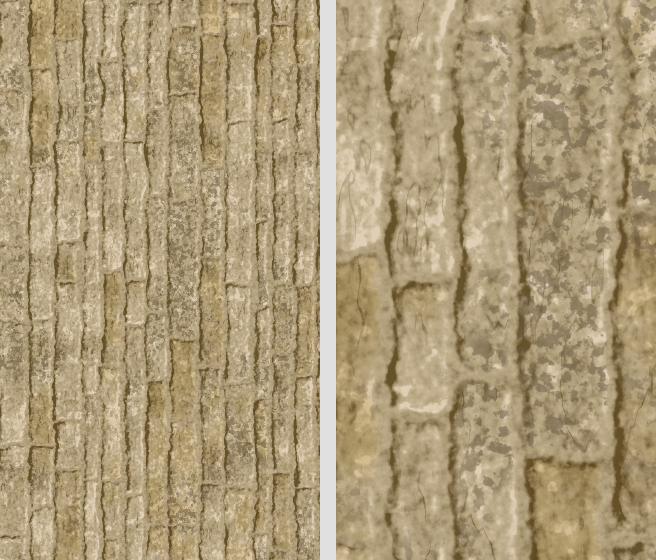
Left, the full canvas; right, a detail of the centre.
This texture is drawn by a Shadertoy shader. Its source:

```glsl
// Weathered wall of long upright stones in uneven columns with sandy mortar.
// Jittered cells give the stones, a relief built from noise is lit from the
// lower right, and the resulting tone is coloured through a sandstone ramp.

#define COLUMNS 13.0        // stone columns across the canvas
#define STONE_LENGTH 0.30   // mean stone length, in canvas widths
#define JITTER 0.66         // irregularity of the joints
#define JOINT 0.0110        // largest half width of the upright joints
#define CORNER 0.010        // rounding of the stone edges
#define WOBBLE 0.015        // waviness of the stone outlines
#define ROUGHNESS 0.70      // relief of the stone faces
#define SHADOW 0.58         // strength of the dark edge lines
#define LICHEN 0.55         // strength of the dark growth
#define BRIGHTNESS 0.60     // mean tone

const vec3 DEEP  = vec3(0.40, 0.32, 0.16);
const vec3 UMBER = vec3(0.56, 0.48, 0.34);
const vec3 SAND  = vec3(0.69, 0.62, 0.48);
const vec3 BUFF  = vec3(0.76, 0.69, 0.56);
const vec3 CREAM = vec3(0.88, 0.81, 0.71);

float hash(vec2 p) {
    vec3 q = fract(vec3(p.xyx) * 0.1031);
    q += dot(q, q.yzx + 33.33);
    return fract((q.x + q.y) * q.z);
}

float noise(vec2 p) {
    vec2 i = floor(p), f = fract(p);
    f = f * f * (3.0 - 2.0 * f);
    return mix(mix(hash(i), hash(i + vec2(1, 0)), f.x),
               mix(hash(i + vec2(0, 1)), hash(i + 1.0), f.x), f.y);
}

float fbm(vec2 p) {
    float sum = 0.0, amp = 0.5;
    for (int i = 0; i < 4; i++) {
        sum += amp * noise(p);
        p = mat2(1.6, 1.2, -1.2, 1.6) * p + 17.3;
        amp *= 0.55;
    }
    return sum / 1.01;
}

// Jittered 1D cells: start, end and index of the cell around t
float joint(float i, float seed) {
    return i + JITTER * (hash(vec2(i, seed) + 50.0) - 0.5);
}

vec3 span(float t, float seed) {
    float i = floor(t);
    if (t < joint(i, seed)) i -= 1.0;
    else if (t >= joint(i + 1.0, seed)) i += 1.0;
    return vec3(joint(i, seed), joint(i + 1.0, seed), i);
}

struct Stone {
    vec4 gap;     // distance to the left, right, bottom and top edge
    float depth;  // rounded inner distance, negative in the mortar
    vec2 id;
};

Stone stoneAt(vec2 p) {
    vec2 coarse = vec2(noise(p * vec2(17, 11)), noise(p * 13.0 + 40.0)) - 0.5;
    vec2 fine = vec2(fbm(p * vec2(62, 48) + 9.0), fbm(p * 55.0 + 70.0)) - 0.5;
    vec2 w = p + WOBBLE * (coarse + 1.1 * fine);
    vec3 col = span(w.x * COLUMNS, 3.0);
    float len = STONE_LENGTH * mix(0.75, 1.3, hash(vec2(col.z + 60.0, 7.0)));
    float y = w.y / len + 9.0 * hash(vec2(col.z + 60.0, 19.0));
    vec3 row = span(y, 20.0 + col.z);
    Stone s;
    s.id = vec2(col.z, row.z) + 80.0;
    vec2 inset = JOINT * mix(vec2(0.35, 0.25), vec2(1.1, 0.65),
                             vec2(hash(s.id + 5.0), hash(s.id + 11.0)));
    s.gap = vec4(vec2(w.x * COLUMNS - col.x, col.y - w.x * COLUMNS) / COLUMNS - inset.x,
                 vec2(y - row.x, row.y - y) * len - inset.y);
    vec2 q = min(s.gap.xz, s.gap.yw);
    s.depth = CORNER - length(max(CORNER - q, 0.0));
    return s;
}

// Height of rounded stones with sharp chipped ledges and grain
float relief(vec2 p) {
    float body = smoothstep(-0.003, CORNER, stoneAt(p).depth);
    float ledge = smoothstep(0.46, 0.52, fbm(p * vec2(36, 12) + 5.0));
    float rough = fbm(p * vec2(90, 62) + 30.0);
    float grain = noise(p * 230.0);
    return body * (0.6 + ROUGHNESS * (0.42 * ledge + rough)) + 0.16 * grain;
}

vec3 ramp(float t) {
    vec3 c = mix(DEEP, UMBER, clamp(t * 4.0, 0.0, 1.0));
    c = mix(c, SAND, clamp(t * 4.0 - 1.0, 0.0, 1.0));
    c = mix(c, BUFF, clamp(t * 4.0 - 2.0, 0.0, 1.0));
    return mix(c, CREAM, clamp(t * 4.0 - 3.0, 0.0, 1.0));
}

void mainImage(out vec4 fragColor, in vec2 fragCoord) {
    vec2 p = fragCoord / iResolution.x + 2.0;
    Stone s = stoneAt(p);
    float face = smoothstep(-0.002, 0.003, s.depth);
    float patches = fbm(p * vec2(17, 12) + 3.0);
    float grain = fbm(p * 135.0);

    // Light from the lower right
    vec2 toLight = vec2(0.0027, -0.0014);
    float slope = relief(p - toLight) - relief(p + toLight);
    float tone = BRIGHTNESS + 0.65 * (grain - 0.5) + 0.50 * min(slope, 0.0) + 0.30 * max(slope, 0.0);
    tone += mix(-0.08, 0.70 * (patches - 0.5) + 0.16 * (hash(s.id) - 0.5) + 0.04, face);

    // Pale crusts and fine upright cracks
    tone += 0.28 * smoothstep(0.60, 0.72, fbm(p * 50.0 + 12.0)) * face;
    float crack = abs(fbm(p * vec2(27, 9) + 61.0) - 0.5);
    tone -= 0.26 * face * (1.0 - smoothstep(0.004, 0.024, crack)) * smoothstep(0.38, 0.58, noise(p * 23.0 + 7.0));

    // Broken dark lines along the left and top edges
    float broken = smoothstep(0.30, 0.68, fbm(p * vec2(24, 15) + 33.0));
    float width = mix(0.0022, 0.0075, broken);
    vec2 line = 1.0 - smoothstep(0.0, width, abs(s.gap.xw - 0.0005));
    line *= smoothstep(-0.006, 0.003, vec2(min(s.gap.z, s.gap.w), min(s.gap.x, s.gap.y)));
    float weight = mix(0.45, 1.1, hash(s.id + 17.0)) * (0.1 + 1.1 * broken);
    tone -= SHADOW * max(line.x, 0.55 * line.y) * weight;

    // Olive stain by stone and by patch, then finely speckled lichen
    vec3 color = ramp(clamp(tone, 0.0, 1.0));
    float stain = face * smoothstep(0.50, 1.05, hash(s.id + 23.0) + 1.2 * (fbm(p * 14.0 + 90.0) - 0.5));
    color *= mix(vec3(1.0), vec3(0.93, 0.90, 0.78), stain);
    float colony = smoothstep(0.46, 0.72, fbm(p * vec2(12, 8) + 44.0) + 0.16 * (hash(s.id + 31.0) - 0.5));
    float speckle = smoothstep(0.46, 0.62, fbm(p * 110.0 + 8.0));
    color = mix(color, vec3(0.41, 0.35, 0.25), LICHEN * face * colony * speckle);

    fragColor = vec4(color, 1.0);
}
```
